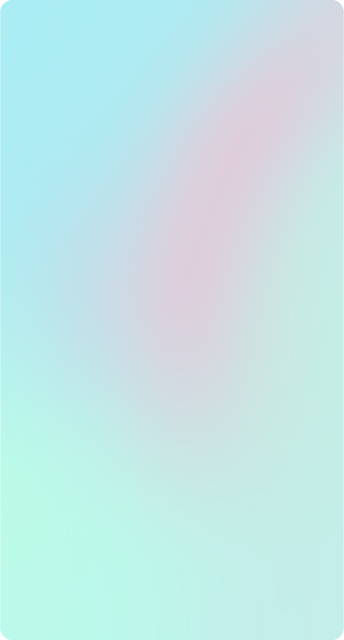
Reproduce this background procedurally as a Shadertoy shader.

```glsl
// A soft pastel card: cyan melting into mint, crossed by a curved pink haze.
// Gaussian glows tint a two-way gradient, faint streaks follow the haze,
// and a rounded-box distance trims the corners to white.

float hash(vec2 p) {
    return fract(sin(dot(p, vec2(127.1, 311.7))) * 4375.85);
}

float valueNoise(vec2 p) {
    vec2 cell = floor(p), f = fract(p);
    f = f * f * (3.0 - 2.0 * f);
    float low = mix(hash(cell), hash(cell + vec2(1, 0)), f.x);
    float high = mix(hash(cell + vec2(0, 1)), hash(cell + vec2(1, 1)), f.x);
    return mix(low, high, f.y);
}

// Elliptical gaussian falloff
float glow(vec2 p, vec2 center, vec2 spread) {
    vec2 d = (p - center) / spread;
    return exp(-0.5 * dot(d, d));
}

float roundedBox(vec2 p, vec2 halfSize, float radius) {
    vec2 q = abs(p) - halfSize + radius;
    return length(max(q, 0.0)) + min(max(q.x, q.y), 0.0) - radius;
}

void mainImage(out vec4 fragColor, in vec2 fragCoord) {
    vec2 uv = fragCoord / iResolution.xy;

    // Haze spine: upright below, bending to the upper right
    float rise = max(uv.y - 0.47, 0.0);
    float slope = 3.4 * rise * iResolution.x / iResolution.y;
    float across = (uv.x - 0.54 - 1.7 * rise * rise) / sqrt(1.0 + slope * slope);

    // Cyan to mint on the left, pale aqua on the right
    vec3 left = mix(vec3(0.735, 0.975, 0.92), vec3(0.67, 0.93, 0.955),
                    smoothstep(0.2, 0.72, uv.y));
    vec3 color = mix(left, vec3(0.765, 0.932, 0.915), smoothstep(-0.3, 0.3, across));

    // Broad tints
    color = mix(color, vec3(0.78, 0.85, 0.91), 0.55 * glow(uv, vec2(0.27, 0.54), vec2(0.16, 0.13)));
    color = mix(color, vec3(0.74, 0.99, 0.89), 0.5 * glow(uv, vec2(0.0, 0.21), vec2(0.13, 0.09)));
    color = mix(color, vec3(0.775, 0.93, 0.88), 0.7 * glow(uv, vec2(0.82, 0.46), vec2(0.16, 0.16)));

    // Pink haze, fading toward both ends
    float spread = across < 0.0 ? 0.165 : 0.16;
    float haze = exp(-0.5 * across * across / (spread * spread));
    haze *= smoothstep(0.08, 0.6, uv.y) * (1.0 - 0.3 * smoothstep(0.78, 1.0, uv.y));
    color = mix(color, vec3(0.875, 0.805, 0.86), 0.97 * haze);

    // Faint brushed streaks along the spine
    float streak = valueNoise(vec2(across * 45.0, uv.y * 9.0));
    color += 0.006 * (streak - 0.5) * vec3(1.0, -0.6, 0.5);

    // Rounded card edge, in units of the width
    vec2 halfCard = 0.5 * iResolution.xy / iResolution.x;
    float edge = roundedBox(fragCoord / iResolution.x - halfCard, halfCard - vec2(0.001, 0.0), 0.034);
    float outside = smoothstep(-0.5, 0.5, edge * iResolution.x);
    fragColor = vec4(mix(color, vec3(1.0), outside), 1.0);
}
```
